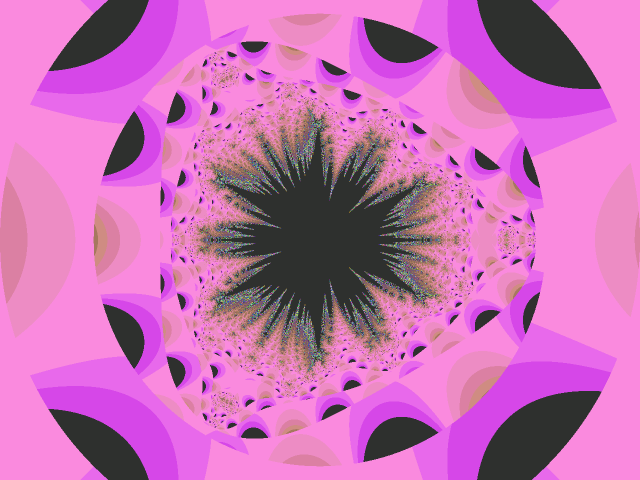
A WebGL 1 fragment shader for this background:

```glsl
precision highp float;

uniform vec2 u_resolution;

const int MAX_STEPS = 150;
const float ESCAPE_RADIUS = 2.0;
const float VIEW_HEIGHT = 3.0;
const float INDEX_OFFSET = 7.0;

const vec3 CHARCOAL = vec3(0.18, 0.19, 0.18);
const vec3 VIOLET = vec3(0.84, 0.28, 0.91);
const vec3 ORCHID = vec3(0.91, 0.41, 0.92);
const vec3 PINK = vec3(0.98, 0.54, 0.87);
const vec3 ROSE = vec3(0.93, 0.55, 0.77);
const vec3 DUSK = vec3(0.86, 0.50, 0.64);
const vec3 CLAY = vec3(0.81, 0.55, 0.51);
const vec3 TAN = vec3(0.65, 0.47, 0.37);
const vec3 OLIVE = vec3(0.53, 0.43, 0.28);
const vec3 MAUVE = vec3(0.48, 0.31, 0.45);

vec2 complexSquare(vec2 z) {
  return vec2(z.x * z.x - z.y * z.y, 2.0 * z.x * z.y);
}

// Escape step plus the real part of the following value; -1 if bounded
float escapeIndex(vec2 start) {
  vec2 z = start;
  vec2 previous = vec2(0.0);
  for (int i = 0; i < MAX_STEPS; i++) {
    vec2 next = complexSquare(z) - previous;
    if (dot(z, z) > ESCAPE_RADIUS * ESCAPE_RADIUS) {
      return float(i) + next.x + INDEX_OFFSET;
    }
    previous = z;
    z = next;
  }
  return -1.0;
}

// Vivid stepped hues for the slowest escapes
vec3 sparkColor(float index) {
  float level = floor(index / 6.0);
  return 0.5 + 0.38 * cos(level * vec3(1.9, 1.3, 2.3) + vec3(1.2, 2.6, 0.4));
}

// Flat colour bands along the index
vec3 bandColor(float index) {
  vec3 color = mix(CHARCOAL, VIOLET, step(0.0, index));
  color = mix(color, ORCHID, step(4.0, index));
  color = mix(color, PINK, step(7.0, index));
  color = mix(color, ROSE, step(15.0, index));
  color = mix(color, DUSK, step(21.0, index));
  color = mix(color, CLAY, step(27.0, index));
  color = mix(color, TAN, step(33.0, index));
  color = mix(color, OLIVE, step(43.0, index));
  color = mix(color, MAUVE, step(49.0, index));
  return mix(color, sparkColor(index), step(67.0, index));
}

vec2 toPlane(vec2 position, vec2 size) {
  return (position - 0.5 * size) / size.y * VIEW_HEIGHT;
}

void main() {
  // Four samples smooth the band edges
  vec3 color = vec3(0.0);
  for (int y = 0; y < 2; y++) {
    for (int x = 0; x < 2; x++) {
      vec2 offset = 0.5 * vec2(float(x), float(y)) - 0.25;
      vec2 point = toPlane(gl_FragCoord.xy + offset, u_resolution);
      color += 0.25 * bandColor(escapeIndex(point));
    }
  }
  gl_FragColor = vec4(color, 1.0);
}
```
